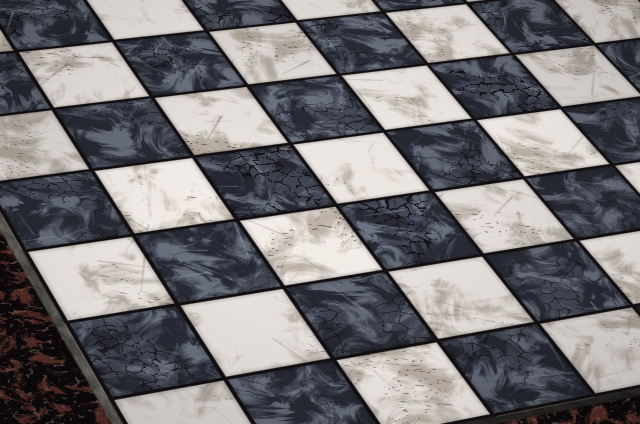
This pattern is drawn by a WebGL 1 fragment shader. Its source:

```glsl
precision highp float;

// A worn stone checkerboard seen in perspective, on a slab over dark granite.
// Each pixel is projected onto the board plane, where one unit is one tile;
// warped sines give the marbling, cellular noise the cracks, specks and granite.

uniform vec2 u_resolution;

const float GROUT_HALF = 0.019;   // half the joint width, in tiles
const float BOARD_END = 3.0;      // rows in front of the board origin
const float RIM = 0.105;          // width of the slab rim, in tiles

const vec3 JOINT = vec3(0.07, 0.05, 0.06);
const vec3 SLATE_DEEP = vec3(0.15, 0.16, 0.20);
const vec3 SLATE = vec3(0.25, 0.27, 0.32);
const vec3 SLATE_PALE = vec3(0.40, 0.43, 0.48);
const vec3 MARBLE = vec3(0.90, 0.88, 0.86);
const vec3 MARBLE_SOILED = vec3(0.70, 0.66, 0.62);
const vec3 DIRT = vec3(0.30, 0.25, 0.22);

vec2 hash2(vec2 p) {
  return fract(sin(vec2(dot(p, vec2(127.1, 311.7)),
                        dot(p, vec2(269.5, 183.3)))) * 43758.5);
}

// Inverse perspective: canvas point (y down) to board coordinates.
vec2 boardCoords(vec2 p) {
  vec2 vanish = vec2(0.0217, -0.033);
  vec2 rowX = vec2(0.2605, 0.0922) - vanish * p.x;
  vec2 rowY = vec2(-0.0254, 0.1435) - vanish * p.y;
  vec2 rhs = p - vec2(0.0586, 0.5918);
  float det = rowX.x * rowY.y - rowX.y * rowY.x;
  return vec2(rhs.x * rowY.y - rowX.y * rhs.y,
              rowX.x * rhs.y - rhs.x * rowY.x) / det;
}

// Layered, progressively warped sines, roughly -1 to 1.
float mottle(vec2 p) {
  float sum = 0.0, amp = 0.5;
  for (int i = 0; i < 6; i++) {
    p = mat2(0.8, 0.6, -0.6, 0.8) * p * 1.65 + 0.8 * sin(p.yx * 1.3);
    sum += amp * sin(p.x) * sin(p.y);
    amp *= 0.72;
  }
  return sum;
}

// Distances to the nearest and second nearest cell points.
vec2 cellular(vec2 p) {
  vec2 base = floor(p), d = vec2(9.0);
  for (int y = -1; y <= 1; y++) {
    for (int x = -1; x <= 1; x++) {
      vec2 cell = base + vec2(float(x), float(y));
      float r = length(cell + hash2(cell) - p);
      d = r < d.x ? vec2(r, d.x) : vec2(d.x, min(d.y, r));
    }
  }
  return d;
}

// A few thin random segments inside one tile.
float scratches(vec2 local, vec2 tile, float blur) {
  float mark = 0.0;
  for (int i = 0; i < 4; i++) {
    vec2 a = hash2(tile + float(i) * 7.3 + 2.0);
    vec2 r = hash2(tile + float(i) * 3.7 + 19.0);
    vec2 dir = vec2(cos(r.x * 6.28), sin(r.x * 6.28)) * (0.1 + 0.4 * r.y);
    vec2 v = local - a;
    float along = clamp(dot(v, dir) / dot(dir, dir), 0.0, 1.0);
    float d = length(v - dir * along);
    mark += (1.0 - smoothstep(0.001, 0.003 + blur, d)) * r.y * (1.0 - 0.6 * along);
  }
  return min(mark, 1.0);
}

vec3 slateTile(vec2 s, float wear, float scratch) {
  float m = mottle(s * 5.0);
  float patchy = mottle(s * 2.3 + 11.0);
  vec3 c = mix(SLATE_DEEP, SLATE, smoothstep(-0.4, 0.1, m + 0.4 * patchy));
  c = mix(c, SLATE_PALE, smoothstep(0.05, 0.6, m - 0.3 * patchy));
  vec2 f = cellular(s * 7.0 + 0.5 * vec2(m, patchy));
  float crack = 1.0 - smoothstep(0.03, 0.13, f.y - f.x);
  c = mix(c, JOINT, crack * smoothstep(-0.1, 0.3, patchy) * wear);
  return mix(c, vec3(0.60, 0.63, 0.67), 0.5 * scratch);
}

vec3 marbleTile(vec2 s, float wear, float scratch) {
  float m = mottle(s * 4.0);
  float cloud = mottle(s * 1.6 + 5.0);
  vec3 c = mix(MARBLE, MARBLE_SOILED, smoothstep(-0.1, 0.75, 0.6 * m + 0.7 * cloud));
  float speck = 1.0 - smoothstep(0.05, 0.22, cellular(s * vec2(9.0, 16.0) + m).x);
  c = mix(c, DIRT, 0.7 * speck * smoothstep(0.15, 0.5, cloud) * wear);
  return mix(c, DIRT, 0.4 * scratch * wear);
}

vec3 granite(vec2 q) {
  float grain = cellular(q * 22.0).x;
  float m = mottle(q * 9.0);
  vec3 c = mix(JOINT * 0.7, vec3(0.32, 0.17, 0.14), smoothstep(0.0, 0.5, m));
  return mix(c, vec3(0.44, 0.36, 0.35), 0.6 * smoothstep(0.6, 0.85, grain));
}

void main() {
  vec2 uv = gl_FragCoord.xy / u_resolution;
  vec2 p = vec2(uv.x * 1.5, 1.0 - uv.y);
  vec2 q = boardCoords(p);
  float pixel = 1.0 / u_resolution.y;
  vec2 blur = abs(boardCoords(p + vec2(pixel, 0.0)) - q)
            + abs(boardCoords(p + vec2(0.0, pixel)) - q);

  // Checkered tiles, each with its own stone, brightness and wear.
  vec2 tile = floor(q), local = q - tile;
  vec2 rnd = hash2(tile + 41.0);
  vec2 stone = q + rnd * 30.0;
  float scratch = scratches(local, tile, blur.x);
  vec3 color = mod(tile.x + tile.y, 2.0) < 0.5
    ? marbleTile(stone, 0.4 + 0.6 * rnd.x, scratch)
    : slateTile(stone, 0.3 + 0.7 * rnd.x, scratch);
  color *= 0.94 + 0.1 * rnd.y;

  // Dirty joints.
  vec2 edge = 0.5 - abs(local - 0.5);
  color *= 0.82 + 0.18 * smoothstep(0.0, 0.08, min(edge.x, edge.y));
  vec2 face = smoothstep(GROUT_HALF - 0.7 * blur, GROUT_HALF + 0.7 * blur, edge);
  color = mix(JOINT, color, face.x * face.y);

  // Slab rim, then the granite beyond it.
  float outside = max(-q.x, q.y - BOARD_END);
  vec3 rim = q.x < 0.0 ? vec3(0.33, 0.32, 0.30) : vec3(0.15, 0.14, 0.13);
  rim *= 1.0 + 0.35 * mottle(q * 7.0);
  float soft = max(blur.x, blur.y);
  color = mix(color, rim, smoothstep(GROUT_HALF - soft, GROUT_HALF + soft, outside));
  color = mix(color, granite(q), smoothstep(RIM - soft, RIM + soft, outside));

  // Gentle darkening toward the corners.
  vec2 off = uv - 0.5;
  color *= 1.03 - 0.32 * dot(off, off);
  gl_FragColor = vec4(color, 1.0);
}
```
